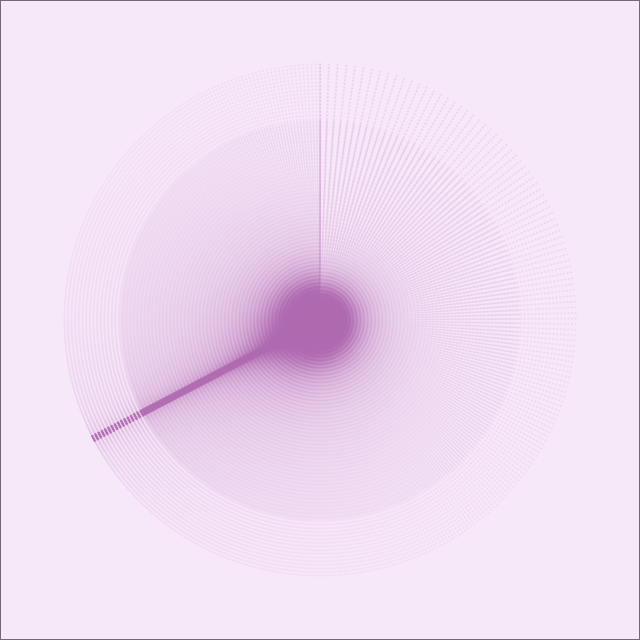
Reproduce this background procedurally as a Shadertoy shader.

```glsl
// A pale disc of dotted spokes that crowd together around one dense ray.
// Spoke spacing shrinks geometrically towards that ray; overlapping translucent
// dots are modelled as optical depth, which saturates into a solid core.

const vec3 PAPER = vec3(0.970, 0.910, 0.978);
const vec3 INK = vec3(0.685, 0.410, 0.688);
const vec3 FRAME = vec3(0.15, 0.13, 0.16);

const float TAU = 6.2831853;
const float OUTER_RADIUS = 0.401;
const float INNER_RADIUS = 0.3125;
const float RAY_ANGLE = 4.2307;      // clockwise from the top
const float RAY_HALF_WIDTH = 0.0052;
const float RAY_DEPTH = 2.6;
const float SPOKE_RATIO = 0.00825;   // spacing / angular distance to the ray
const float SPOKE_SIGMA = 0.0011;
const float DOT_PERIOD = 0.0057;
const float CORE_RADIUS = 0.0573;
const float HAZE = 0.0234;
const float REFERENCE_ANGLE = 2.653; // where core and haze have their base size
const float SEAM_HALF_WIDTH = 0.0010;
const float FRAME_WIDTH = 0.001;

// Antialiased inside of an edge: 1 where dist < 0.
float inside(float dist, float pixel) {
    return clamp(0.5 - dist / pixel, 0.0, 1.0);
}

// How well a repeat of the given period can be drawn at this pixel size.
float resolved(float period, float pixel) {
    return smoothstep(1.4, 2.6, period / pixel);
}

// Spoke profile with mean near 1, fading to a flat tone when too fine.
float spokes(float angle, float gap, float r, float pixel) {
    float start = angle < RAY_ANGLE ? RAY_ANGLE : TAU - RAY_ANGLE;
    float index = log(gap / start) / SPOKE_RATIO;
    float spacing = SPOKE_RATIO * gap * r;
    float offset = (fract(index + 0.5) - 0.5) * spacing;
    float sigma = max(SPOKE_SIGMA, 0.45 * pixel);
    float mean = min(1.0, sigma * 2.507 / max(spacing, 1e-5));
    float line = exp(-0.5 * offset * offset / (sigma * sigma)) / mean;
    return mix(1.0, line, resolved(spacing, pixel));
}

void mainImage(out vec4 fragColor, in vec2 fragCoord) {
    float pixel = 1.0 / min(iResolution.x, iResolution.y);
    vec2 p = (fragCoord - 0.5 * iResolution.xy) * pixel;
    float r = max(length(p), 1e-4);
    float angle = mod(atan(p.x, p.y) + TAU, TAU);
    float gap = max(abs(angle - RAY_ANGLE), 0.03);

    float disc = inside(r - OUTER_RADIUS, pixel);
    float inner = inside(r - INNER_RADIUS, pixel);

    // Dots along each spoke: distinct outside, nearly merged inside.
    float wave = cos(TAU * (OUTER_RADIUS - r) / DOT_PERIOD - 1.5);
    wave *= resolved(DOT_PERIOD, pixel);
    float dots = mix(0.5 * (1.0 + 0.8 * wave), 1.0 + 0.2 * wave, inner);

    // Haze and core both swell towards the dense ray.
    float crowding = REFERENCE_ANGLE / gap;
    float haze = HAZE * pow(crowding, 0.41) / r;
    float core = pow(CORE_RADIUS * pow(crowding, 0.2) / r, 4.0);
    float depth = (haze * spokes(angle, gap, r, pixel) + core) * dots;

    // Doubled spoke where the sweep starts and ends.
    float seam = inside(abs(p.x) - SEAM_HALF_WIDTH, pixel) * step(0.0, p.y);
    depth += seam * dots * mix(0.65, 0.3, smoothstep(0.05, OUTER_RADIUS, r));

    // Dense ray: solid within the inner disc, dashed beyond it.
    vec2 direction = vec2(sin(RAY_ANGLE), cos(RAY_ANGLE));
    float across = abs(p.x * direction.y - p.y * direction.x);
    float ray = inside(across - RAY_HALF_WIDTH, 1.5 * pixel);
    ray *= step(0.0, dot(p, direction));
    float dashes = mix(0.12, 1.0, smoothstep(-0.6, 0.6, wave));
    depth += RAY_DEPTH * ray * mix(dashes, 1.0, inner);

    vec3 color = mix(INK, PAPER, exp(-depth * disc));

    // Hairline frame around the canvas.
    vec2 border = min(fragCoord, iResolution.xy - fragCoord) * pixel;
    float edge = min(border.x, border.y);
    color = mix(color, FRAME, inside(edge - FRAME_WIDTH, pixel));

    fragColor = vec4(color, 1.0);
}
```
